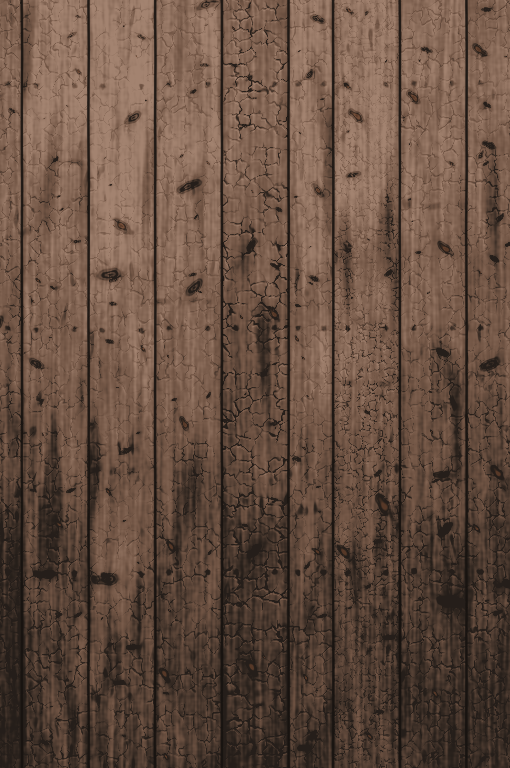
Give the GLSL for this texture, as a Shadertoy shader.

```glsl
// Weathered wall of nine vertical planks, one of them narrow, darker toward the bottom.
// Stretched gradient noise makes the grain and stains, warped cells the crazed cracks,
// and hashed rows in each plank place the knots, specks, nails and scorch marks.
#define PITCH 0.1307
#define FIRST_SEAM 0.043
#define NARROW 0.67
#define SEAM_WIDTH 0.0020
#define CRACK_WIDTH 0.065
#define CRACK_CELLS vec2(43.0, 33.0)
#define GRAIN 0.27
#define NAIL_SPACING 0.4785
#define LIGHT_WOOD vec3(0.64, 0.515, 0.44)
#define MID_WOOD vec3(0.445, 0.333, 0.268)
#define DARK_WOOD vec3(0.145, 0.118, 0.10)
#define RESIN vec3(0.47, 0.29, 0.19)

vec2 hash2(vec2 p) {
    vec3 q = fract(p.xyx * vec3(0.1031, 0.1030, 0.0973));
    q += dot(q, q.yzx + 33.33);
    return fract((q.xx + q.yz) * q.zy);
}

float cornerSlope(vec2 cell, vec2 offset) {
    return dot(hash2(cell) * 2.0 - 1.0, offset);
}

// Gradient noise, roughly -0.7 to 0.7
float gnoise(vec2 p) {
    vec2 i = floor(p), f = fract(p), e = vec2(0.0, 1.0);
    vec2 u = f * f * f * (f * (f * 6.0 - 15.0) + 10.0);
    return mix(mix(cornerSlope(i, f), cornerSlope(i + e.yx, f - e.yx), u.x),
               mix(cornerSlope(i + e.xy, f - e.xy), cornerSlope(i + 1.0, f - 1.0), u.x), u.y);
}

// x: plank index, y: position across it 0..1, z: its width
vec3 plankAt(float x) {
    float q = (x - FIRST_SEAM) / PITCH;
    if (q > 4.0 + NARROW) q += 1.0 - NARROW;
    float id = floor(q), width = id == 4.0 ? NARROW : 1.0;
    return vec3(id, fract(q) / width, width * PITCH);
}

// Crack lines between warped cells, 0..1
float cracks(vec2 p, float id, vec2 density) {
    p += 0.009 * vec2(gnoise(p * 50.0), gnoise(p * 50.0 + 31.0));
    p += 0.006 * vec2(gnoise(p * 125.0 + 7.0), gnoise(p * 125.0 + 53.0));
    vec2 q = p * CRACK_CELLS * density + id * 17.0 + 40.0;
    vec2 cell = floor(q), near = vec2(9.0);
    for (int j = -1; j <= 1; j++)
    for (int i = -1; i <= 1; i++) {
        vec2 c = cell + vec2(i, j);
        float d = length(c + 0.1 + 0.8 * hash2(c) - q);
        near = d < near.x ? vec2(d, near.x) : vec2(near.x, min(near.y, d));
    }
    float gap = 1.0 - smoothstep(0.0, CRACK_WIDTH * 2.0 * sqrt(density.y), near.y - near.x);
    return gap * smoothstep(-0.25, 0.15, gnoise(q * 0.65 + 9.0));
}

// Tilted oval knots in rows; x: core, y: halo, z: resin, w: grain bend
vec4 knots(vec3 plank, float y, float spacing, float size) {
    vec4 sum = vec4(0.0);
    for (int j = -1; j <= 1; j++) {
        float row = floor(y / spacing) + float(j);
        vec2 key = vec2(plank.x * 7.0 + 20.0, row + 50.0 + size * 900.0);
        vec2 place = hash2(key), kind = hash2(key + 91.7);
        vec2 v = vec2((plank.y - mix(0.14, 0.86, place.x)) * plank.z, y - (row + place.y) * spacing);
        float angle = (kind.y - 0.5) * 2.2, c = cos(angle), s = sin(angle);
        float radius = size * mix(0.25, 1.0, kind.x * kind.x);
        float d = length(mat2(c, s, -s, c) * v * vec2(1.0, 2.3)) / radius;
        d += 0.45 * gnoise(v * 1.6 / radius + row * 5.0);
        float core = 1.0 - smoothstep(0.6, 1.1, d);
        sum.x += core * (0.72 + 0.28 * cos(d * 14.0));
        sum.y += exp(-d * d * 0.45);
        sum.z += core * (1.0 - smoothstep(0.2, 0.6, d)) * step(0.78, kind.y);
        sum.w += sign(v.x) * radius * exp(-d * 0.8) * 0.4;
    }
    return sum;
}

void mainImage(out vec4 fragColor, in vec2 fragCoord) {
    vec2 p = fragCoord / iResolution.x;
    float px = 1.0 / iResolution.x, top = iResolution.y * px, h = p.y / top;
    vec3 plank = plankAt(p.x + 0.0012 * gnoise(vec2(p.x * 4.0, p.y * 9.0)));
    float id = plank.x;
    vec2 trait = hash2(vec2(id + 11.0, 3.0));
    float charred = float(id == 3.0), crazed = float(id == 5.0);

    // Light falls off downward and to the sides
    float tone = mix(0.31, 0.86, smoothstep(0.0, 0.9, h)) + (trait.x - 0.5) * 0.12;
    tone -= 0.13 * pow(abs(p.x * 2.0 - 1.0), 3.0) + 0.17 * charred * (0.3 + 0.7 * h);
    tone -= 0.2 * float(id < 0.0) * (1.0 - smoothstep(0.15, 0.4, h));

    // Cloudy wear and long dark stains along the bent grain
    vec4 knot = knots(plank, p.y, 0.17, 0.030) + knots(plank, p.y, 0.085, 0.011);
    vec2 g = vec2(p.x + knot.w * 0.5 + 0.004 * gnoise(p * vec2(9.0, 4.0)), p.y + id * 3.7 + 30.0);
    tone += 0.18 * gnoise(g * vec2(10.0, 5.0)) + 0.12 * gnoise(g * vec2(28.0, 12.0));
    tone -= 0.36 * smoothstep(0.12, 0.5, gnoise(g * vec2(24.0, 3.2) + 5.0));
    tone = max(tone, 0.22 + 0.35 * (tone - 0.22));

    // Fine grain, pores and dark flakes
    tone += GRAIN * (gnoise(g * vec2(160.0, 6.0)) + 0.6 * gnoise(g * vec2(66.0, 2.6)));
    tone += 0.17 * gnoise(g * vec2(140.0, 60.0)) + 0.07 * gnoise(g * vec2(60.0, 160.0));
    tone -= 0.30 * smoothstep(0.15, 0.4, gnoise(g * vec2(75.0, 28.0))) * smoothstep(-0.1, 0.3, gnoise(g * 7.0));

    // Cracks with a lit lower lip
    vec2 density = vec2(1.0 + 0.25 * trait.y) + crazed * vec2(0.9, 1.2);
    density = mix(density, vec2(0.85, 1.3), charred);
    float depth = mix(0.22 + 0.18 * trait.y, 0.50, max(charred, crazed * smoothstep(0.3, 0.0, abs(h - 0.55))));
    depth *= 0.75 + 0.6 * gnoise(g * vec2(9.0, 6.0) + 70.0) + 0.25 * charred;
    float crack = cracks(p, id, density), above = cracks(p + vec2(0.0014, 0.0036), id, density);
    tone += depth * (0.32 * above * (1.0 - crack) - crack);

    // One scorched band per plank, and nail pairs at even heights
    float band = p.y - top * trait.y + 0.012 * gnoise(vec2(p.x * 22.0, id));
    tone -= 0.22 * (1.0 - smoothstep(0.002, 0.009, abs(band))) * smoothstep(-0.15, 0.25, gnoise(vec2(p.x * 30.0, id + 8.0)));
    vec2 nail = vec2((abs(plank.y - 0.5) - 0.29) * plank.z, mod(p.y - 0.146 + 0.006 * trait.x, NAIL_SPACING) - NAIL_SPACING * 0.5);
    tone -= 0.45 * (1.0 - smoothstep(0.002, 0.006 + px, length(nail) + 0.004 * gnoise(p * 160.0)));

    // Knots, then seams with soft shadowed edges
    tone -= 0.16 * knot.y + 0.62 * knot.x;
    float edge = min(plank.y, 1.0 - plank.y) * plank.z;
    float seam = 1.0 - smoothstep(SEAM_WIDTH * 0.5, SEAM_WIDTH + px, edge);
    tone -= 0.17 * exp(-edge * 190.0);

    tone = clamp(tone, 0.0, 1.0);
    vec3 color = mix(DARK_WOOD, MID_WOOD, smoothstep(0.0, 0.56, tone));
    color = mix(color, LIGHT_WOOD, smoothstep(0.45, 1.0, tone));
    color = mix(color, RESIN, clamp(knot.z, 0.0, 1.0) * 0.6);
    color = mix(color, DARK_WOOD * 0.6, seam * 0.9);
    fragColor = vec4(color, 1.0);
}
```
